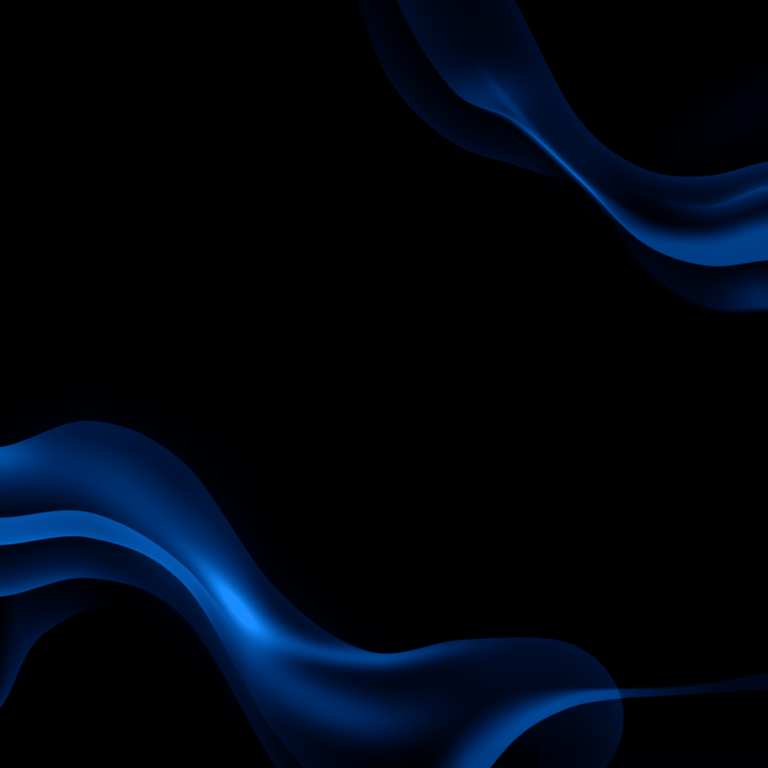
This background is drawn by a WebGL 2 fragment shader. Its source:

```glsl
#version 300 es
precision highp float;
// Glowing blue silk ribbons sweeping across two corners of a black field.
uniform vec2 u_resolution;
out vec4 outColor;

// Signed distance above a smooth curve through eight evenly spaced heights.
float above(vec2 p, float start, float gap, float h[8]) {
  float t = clamp((p.x - start) / gap, 0.0, 7.0);
  int i = min(int(t), 6);
  float f = t - float(i);
  float a = h[max(i - 1, 0)], b = h[i], c = h[i + 1], d = h[min(i + 2, 7)];
  float k1 = c - a, k2 = 2.0 * a - 5.0 * b + 4.0 * c - d, k3 = 3.0 * (b - c) + d - a;
  float height = b + 0.5 * f * (k1 + f * (k2 + f * k3));
  float slope = 0.5 * (k1 + f * (2.0 * k2 + 3.0 * f * k3)) / gap;
  return (p.y - height) * inversesqrt(1.0 + slope * slope);
}

float inside(float d) { return smoothstep(-0.0015, 0.0015, d); }

// Crisp edge that fades inward.
float rim(float d, float width) { return inside(d) * exp(-max(d, 0.0) / width); }

// Soft ridge on both sides of a curve.
float ridge(float d, float width) { return exp(-d * d / (width * width)); }

float lowerSilk(vec2 p) {
  float x = p.x;
  float crown = -above(p, 0.0, 0.12, float[8](0.418, 0.452, 0.397, 0.233, 0.152, 0.167, 0.169, 0.154));
  float fold = above(p, 0.0, 0.12, float[8](0.388, 0.378, 0.290, 0.173, 0.143, 0.158, 0.165, 0.15));
  float bandTop = above(p, 0.0, 0.12, float[8](0.326, 0.332, 0.263, 0.120, 0.065, 0.073, 0.095, 0.1));
  float bandBase = above(p, 0.0, 0.12, float[8](0.290, 0.299, 0.238, 0.043, -0.07, -0.1, -0.1, -0.1));
  float hem = above(p, 0.0, 0.12, float[8](0.223, 0.247, 0.195, 0.0, -0.17, -0.3, -0.3, -0.3));

  // The right end of the wide sheet is rounded.
  if (x > 0.703) crown = (1.0 - length((p - vec2(0.703, 0.065)) / vec2(0.109, 0.104))) * 0.105;

  // Wide sheet and its bright inner fold.
  float light = rim(crown, 0.04) * mix(0.2, 0.12, smoothstep(0.4, 0.7, x));
  light += 0.25 * ridge(length((p - vec2(0.0, 0.408)) * vec2(0.5, 1.0)), 0.025) * inside(crown);
  float foldWidth = mix(0.05, 0.014, smoothstep(0.22, 0.42, x));
  float foldLight = mix(0.27, 0.42, smoothstep(0.0, 0.2, x)) * (1.0 - smoothstep(0.48, 0.68, x));
  light += inside(crown) * ridge(fold, foldWidth) * foldLight;
  light += 0.4 * ridge(fold + 0.006, 0.014) * ridge(x - 0.3, 0.055);
  light += 0.09 * inside(crown) * smoothstep(0.5, 0.66, x) * smoothstep(-0.01, 0.08, p.y);
  light += 0.045 * inside(-crown) * exp(min(crown, 0.0) / 0.025) * (1.0 - smoothstep(0.4, 0.6, x));

  // Narrow bright band, which opens into a soft lobe past the crossing.
  float band = inside(-bandTop) * inside(bandBase) * (1.0 - smoothstep(0.24, 0.32, x));
  light += band * (mix(0.58, 0.3, smoothstep(0.0, 0.26, x)) + 0.2 * rim(bandBase, 0.007));
  light += 0.36 * ridge(bandTop, 0.033) * smoothstep(0.25, 0.33, x) * (1.0 - smoothstep(0.44, 0.64, x));
  light += 0.14 * rim(bandBase, 0.04) * smoothstep(0.27, 0.33, x);

  // Hanging hem and the small veil below it.
  light += rim(hem, 0.028) * inside(-bandBase) * mix(0.6, 0.13, smoothstep(0.0, 0.24, x));
  float veil = above(p, 0.0, 0.04, float[8](0.078, 0.156, 0.190, 0.206, 0.212, 0.215, 0.215, 0.215));
  light += 0.3 * rim(veil, 0.03) * inside(-hem) * (1.0 - smoothstep(0.0, 0.17, x));
  return light;
}

// Thin ribbon rising from the lower edge and tapering to the right.
float tailSilk(vec2 p) {
  float top = above(p, 0.54, 0.066, float[8](-0.03, 0.030, 0.076, 0.098, 0.103, 0.105, 0.113, 0.124));
  float base = above(p, 0.54, 0.066, float[8](-0.12, -0.042, 0.038, 0.077, 0.090, 0.094, 0.098, 0.102));
  float soft = mix(0.03, 0.003, smoothstep(0.62, 0.8, p.x));
  float body = inside(base) * smoothstep(-soft, soft, -top) * smoothstep(0.53, 0.62, p.x);
  return body * mix(0.5, 0.1, smoothstep(0.68, 0.96, p.x));
}

float upperSilk(vec2 p) {
  float x = p.x, gap = 1.0 / 12.0;
  float wing = above(p, 0.42, gap, float[8](1.1, 0.902, 0.816, 0.785, 0.760, 0.74, 0.72, 0.7));
  float keel = above(p, 0.42, gap, float[8](1.3, 1.03, 0.885, 0.841, 0.766, 0.684, 0.654, 0.661));
  float shoulder = -above(p, 0.42, gap, float[8](1.3, 1.2, 1.15, 1.0, 0.846, 0.781, 0.771, 0.790));
  float thread = above(p, 0.42, gap, float[8](1.1, 1.0, 0.92, 0.85, 0.785, 0.745, 0.730, 0.757));
  float fold = above(p, 0.42, gap, float[8](1.2, 1.1, 0.96, 0.857, 0.768, 0.711, 0.699, 0.72));
  float skirt = above(p, 0.42, gap, float[8](1.3, 1.1, 0.95, 0.87, 0.766, 0.651, 0.598, 0.595));
  float right = smoothstep(0.74, 0.86, x);

  // Dim outer wing on the left.
  float light = 0.15 * rim(wing, 0.035) * inside(-keel) * smoothstep(0.41, 0.54, x) * (1.0 - smoothstep(0.68, 0.76, x));

  // Main sheet: pale wing, glowing crossing, bright lower edge.
  float sheet = inside(keel) * inside(shoulder);
  light += sheet * (1.0 - right) * (0.05 + 0.12 * rim(keel, 0.05));
  light += 0.22 * sheet * ridge(length((p - vec2(0.635, 0.872)) * vec2(0.6, 1.0)), 0.035);
  light += 0.38 * ridge(keel, 0.004) * smoothstep(0.6, 0.7, x) * (1.0 - smoothstep(0.75, 0.83, x));
  light += 0.2 * sheet * ridge(fold, 0.006) * smoothstep(0.6, 0.7, x) * (1.0 - right);
  light += smoothstep(0.7, 0.8, x) * inside(keel) * smoothstep(0.012, -0.022, fold) * mix(0.45, 0.52, right);

  // Upper shoulder and the fine thread beneath it.
  light += rim(shoulder, 0.022) * mix(0.1, 0.34, smoothstep(0.66, 1.0, x));
  light += rim(thread, 0.008) * 0.4 * smoothstep(0.8, 1.0, x);
  light += rim(-thread, 0.018) * 0.4 * smoothstep(0.82, 1.0, x);

  // Hanging skirt and faint haze.
  float drape = smoothstep(-0.004, 0.006, skirt) * inside(-keel) * smoothstep(0.75, 0.87, x);
  light += drape * (0.11 * exp(-max(skirt, 0.0) / 0.05) + 0.25 * ridge(length((p - vec2(1.0, 0.613)) * vec2(0.5, 1.0)), 0.028));
  light += 0.05 * inside(-shoulder) * ridge(p.y - 0.82 - 0.5 * (x - 0.9), 0.045) * smoothstep(0.8, 1.0, x);
  return light;
}

void main() {
  vec2 p = gl_FragCoord.xy / u_resolution;
  float light = min(lowerSilk(p) + tailSilk(p) + upperSilk(p), 1.0);
  // Deep navy rises to azure as the light grows.
  outColor = vec4(0.1 * pow(light, 6.0), 0.55 * pow(light, 1.3), light, 1.0);
}
```
